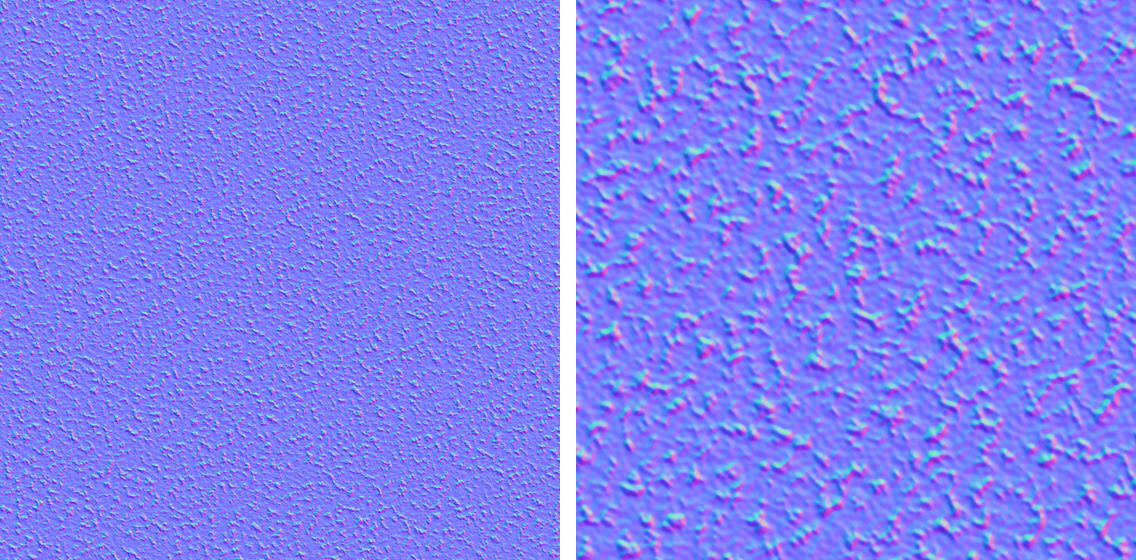
Left: the whole. Right: its middle third, enlarged.
Write a three.js fragment shader that draws this texture map.

```glsl
// Tangent-space normal map of rough stucco: mottled grain with scattered soft bumps
varying vec2 vUv;

#define GRAIN_FREQ 108.0   // bump cells across the canvas
#define FINE_SCALE 2.1     // fine ripple, relative to the bumps
#define CLUMP_SCALE 0.55   // clusters of bumps
#define BUMP_LOW 0.02      // height where bumps begin
#define BUMP_HIGH 0.5      // height where bumps flatten out
#define BUMP_LIFT 0.33
#define RIPPLE 0.09
#define SWELL 0.12
#define SKEW 0.35          // steeper faces towards upper right
#define STEP 0.0012        // slope sampling distance on the canvas

float hash(vec2 p) {
  return fract(sin(dot(p, vec2(127.1, 311.7))) * 43758.5453);
}

// Height at offset d from a lattice point with a random unit gradient
float ramp(vec2 cell, vec2 d) {
  float angle = 6.2832 * hash(cell);
  return dot(vec2(cos(angle), sin(angle)), d);
}

// Gradient noise around zero with quintic interpolation
float noise(vec2 p) {
  vec2 i = floor(p);
  vec2 f = p - i;
  vec2 w = f * f * f * (f * (f * 6.0 - 15.0) + 10.0);
  vec2 x = vec2(1.0, 0.0);
  vec2 y = vec2(0.0, 1.0);
  float bottom = mix(ramp(i, f), ramp(i + x, f - x), w.x);
  float top = mix(ramp(i + y, f - y), ramp(i + x + y, f - x - y), w.x);
  return mix(bottom, top, w.y);
}

vec2 rotate(vec2 p, float angle) {
  float c = cos(angle);
  float s = sin(angle);
  return vec2(c * p.x - s * p.y, s * p.x + c * p.y);
}

// Surface height, in grain cells; every layer is turned to hide the lattice
float height(vec2 p) {
  float grain = noise(rotate(p, 0.45) + 17.3);
  float clump = noise(rotate(p, 1.1) * CLUMP_SCALE + 41.7);
  float fine = noise(rotate(p, 2.0) * FINE_SCALE + 9.4);
  float mass = 0.6 * grain + 0.38 * clump + 0.25 * fine;
  float bump = smoothstep(BUMP_LOW, BUMP_HIGH, mass);
  return BUMP_LIFT * bump + SWELL * grain + RIPPLE * fine;
}

void main() {
  // Central differences give the slope
  vec2 p = vUv * GRAIN_FREQ;
  float e = STEP * GRAIN_FREQ;
  vec2 slope = vec2(
    height(p - vec2(e, 0.0)) - height(p + vec2(e, 0.0)),
    height(p - vec2(0.0, e)) - height(p + vec2(0.0, e))) / (2.0 * e);

  // Sharpen the faces on one side, keeping the average level
  slope *= 1.0 + SKEW * slope / (1.0 + abs(slope));
  slope -= 0.05 * SKEW;

  // Pack the unit normal into colour
  vec3 normal = normalize(vec3(slope, 1.0));
  gl_FragColor = vec4(normal * 0.5 + 0.5, 1.0);
}
```
